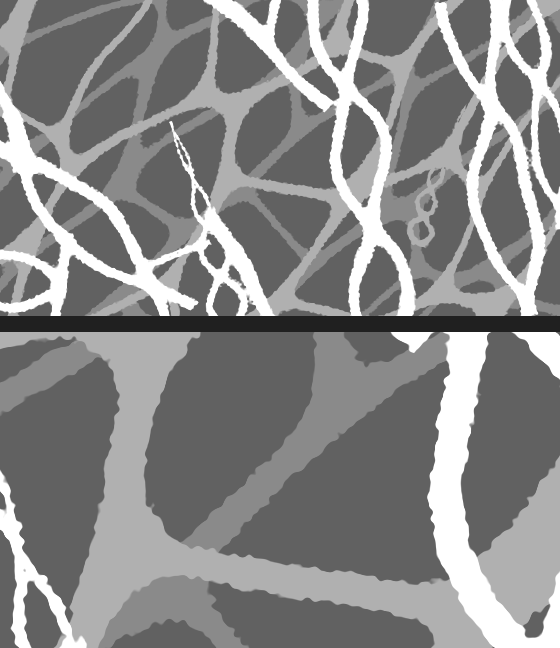
Top: the whole. Bottom: its middle third, enlarged.
Give the GLSL for this pattern, as a Shadertoy shader.

```glsl
// Overlapping webs of rough branching strands: two grey layers behind white braids.

const float PI = 3.14159;

vec2 hash2(vec2 p) {
    vec3 q = fract(p.xyx * vec3(.1031, .1030, .0973));
    q += dot(q, q.yzx + 33.33);
    return fract((q.xx + q.yz) * q.zy);
}

float noise(vec2 p) {
    vec2 i = floor(p), f = fract(p);
    f = f * f * (3. - 2. * f);
    return mix(mix(hash2(i).x, hash2(i + vec2(1, 0)).x, f.x),
               mix(hash2(i + vec2(0, 1)).x, hash2(i + vec2(1, 1)).x, f.x), f.y);
}

vec2 warp(vec2 p, float scale) {
    return vec2(noise(p * scale + 7.), noise(p * scale + 31.)) - .5;
}

// Smooth minimum: fillets the forks between strands
float smin(float a, float b, float k) {
    float h = max(k - abs(a - b), 0.) / k;
    return min(a, b) - h * h * k * .25;
}

// Distance to the rounded borders of a skewed Voronoi grid
float web(vec2 p, vec2 along, vec2 across, float seed) {
    mat2 toGrid = inverse(mat2(along, across));
    vec2 q = toGrid * p + seed, cell = floor(q), nearest = vec2(0), home = vec2(0);
    float best = 1e3;
    for (int y = -1; y <= 1; y++)
    for (int x = -1; x <= 1; x++) {
        vec2 c = cell + vec2(x, y);
        vec2 r = c + .1 + .8 * hash2(c) - q;
        if (dot(r, r) < best) { best = dot(r, r); nearest = r; home = c; }
    }
    float d = 1.;
    for (int y = -2; y <= 2; y++)
    for (int x = -2; x <= 2; x++) {
        if (x == 0 && y == 0) continue;
        vec2 c = home + vec2(x, y);
        vec2 r = c + .1 + .8 * hash2(c) - q, n = r - nearest;
        d = smin(d, dot(.5 * (r + nearest), n) / length(n * toGrid), .07);
    }
    return d;
}

// Two strands weaving about the line a-b; taper = 1 starts from a thin tip
float braid(vec2 p, vec2 a, vec2 b, float spread, float loops, float phase,
            float halfWidth, float taper) {
    float len = length(b - a);
    vec2 t = (b - a) / len;
    float u = dot(p - a, t), v = dot(p - a, vec2(-t.y, t.x));
    float s = clamp(u / len, 0., 1.), grow = mix(1., s, taper);
    float w = halfWidth * mix(1., .12 + .88 * s, taper);
    float angle = PI * loops * s + phase;
    float offset = spread * grow * sin(angle);
    float slope = spread * grow * PI * loops / len * cos(angle);
    float k = inversesqrt(1. + slope * slope);
    float d = smin(abs(v - offset) * k, abs(v + offset) * k, 2. * w) - w;
    return max(d, max(-u, u - len));
}

// White foreground: braids on the right, in the centre and at lower left
float foreground(vec2 p) {
    // Centre trunk and its upper feeders
    float d = braid(p, vec2(1.04, 1.07), vec2(1.23, -.06), .08, 2.55, -2.4, .018, 0.);
    d = smin(d, braid(p, vec2(.67, 1.03), vec2(1.03, .66), .012, 1.5, 0., .013, 0.), .03);
    d = smin(d, braid(p, vec2(.87, 1.03), vec2(.84, .88), .0, 1., 0., .009, 0.), .03);
    // Right pair
    d = smin(d, braid(p, vec2(1.48, 1.02), vec2(1.67, -.02), .09, 1.62, -1.76, .018, 0.), .03);
    d = smin(d, braid(p, vec2(1.64, 1.05), vec2(1.8, .28), .055, 2.1, -2.77, .013, 0.), .03);
    // Lower left
    d = smin(d, braid(p, vec2(-.03, .59), vec2(.58, -.02), .085, 1.47, -.74, .018, 0.), .03);
    d = smin(d, braid(p, vec2(-.02, .78), vec2(.06, .47), .0, 1., 0., .013, 0.), .03);
    d = smin(d, braid(p, vec2(-.15, .13), vec2(.2, .1), .08, 1., 0., .014, 0.), .03);
    d = smin(d, braid(p, vec2(.21, .25), vec2(.17, -.02), .0, 1., 0., .01, 0.), .03);
    // Thin tendril that splits on its way down
    d = smin(d, braid(p, vec2(.545, .6), vec2(.75, -.05), .065, 4., 0., .014, 1.), .015);
    d = smin(d, braid(p, vec2(.65, .33), vec2(.87, -.02), .012, 1., 0., .012, 0.), .02);
    return smin(d, braid(p, vec2(.45, .14), vec2(.66, .22), .006, 1., 0., .006, 0.), .02);
}

void mainImage(out vec4 fragColor, in vec2 fragCoord) {
    vec2 p = fragCoord / iResolution.y;
    float soft = .8 / iResolution.y;

    // Bristly edge and slow change of strand width
    float rough = (noise(p * 130.) - .5) * .006 + (noise(p * 45.) - .5) * .003;
    float swell = (noise(p * 4. + 50.) - .5) * .012;

    float back = web(p + .12 * warp(p, 2.6), vec2(.5, .32), vec2(.05, .37), 13.3) - .013;
    float middle = web(p + .1 * warp(p + 5., 2.8), vec2(.45, .37), vec2(-.02, .4), 41.7) - .014;
    vec2 bent = p + .045 * warp(p + 9., 5.);
    middle = min(middle + swell, braid(bent, vec2(1.47, .66), vec2(1.31, .22), .04, 5., 0., .01, 1.));
    float front = foreground(bent);

    float grey = .38;
    grey = mix(grey, .54, smoothstep(soft, -soft, back - swell + rough));
    grey = mix(grey, .69, smoothstep(soft, -soft, middle + rough));
    grey = mix(grey, 1., smoothstep(soft, -soft, front + rough));
    fragColor = vec4(vec3(grey), 1.);
}
```
